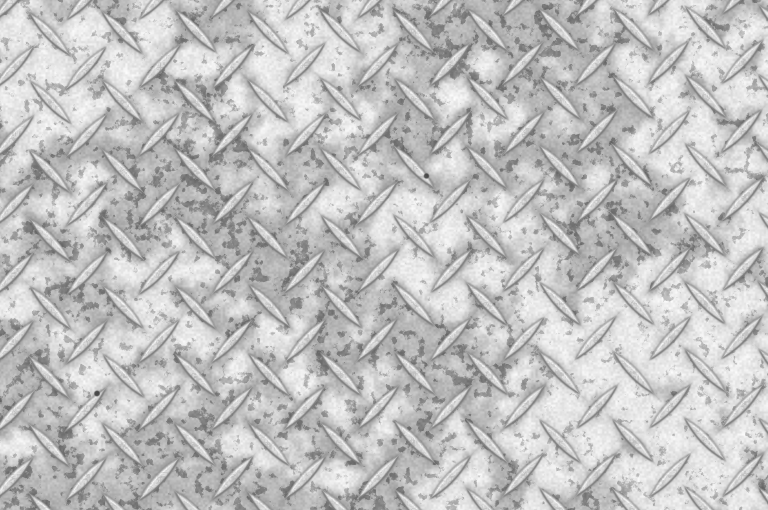
Write a Shadertoy shader that draws this texture.

```glsl
const vec2 CELL = vec2(0.1429, 0.1346);
const vec2 ANCHOR = vec2(0.0977, 0.934);
const vec2 HALF_SIZE = vec2(0.0575, 0.0088);   // half length, half width
const float TILT = 0.008;

const vec3 BARE_METAL = vec3(0.925);
const vec3 GRIME = vec3(0.715);
const vec3 RAISED_FACE = vec3(0.82);
const vec3 RIM_SHADE = vec3(0.47);
const vec3 PIT = vec3(0.22);

float hash(vec2 p) {
    vec3 q = fract(p.xyx * 0.1031);
    q += dot(q, q.yzx + 33.33);
    return fract((q.x + q.y) * q.z);
}

vec2 hash2(vec2 p) {
    return vec2(hash(p), hash(p + 57.3));
}

float valueNoise(vec2 p) {
    vec2 i = floor(p), f = fract(p);
    f = f * f * (3.0 - 2.0 * f);
    return mix(mix(hash(i), hash(i + vec2(1, 0)), f.x),
               mix(hash(i + vec2(0, 1)), hash(i + vec2(1, 1)), f.x), f.y);
}

float fbm(vec2 p) {
    float sum = 0.0, gain = 0.533;
    for (int i = 0; i < 4; i++) {
        sum += gain * valueNoise(p);
        p = mat2(1.6, 1.2, -1.2, 1.6) * p + 17.7;
        gain *= 0.5;
    }
    return sum;
}

// Pointed lens: x runs along it, y across it
float lensDistance(vec2 p, vec2 halfSize) {
    float shift = (halfSize.x * halfSize.x - halfSize.y * halfSize.y) / (2.0 * halfSize.y);
    return length(vec2(p.x, abs(p.y) + shift)) - shift - halfSize.y;
}

// Coordinates along and across the nearest lug of one slant
vec2 lugCoords(vec2 p, float slant, vec2 offset) {
    vec2 grid = (p - ANCHOR) / CELL - offset;
    vec2 id = floor(grid + 0.5);
    vec2 local = (grid - id) * CELL + (hash2(id + 40.0 + slant * 9.0) - 0.5) * 0.004;
    vec2 along = normalize(vec2(1.0, slant * 0.95));
    return vec2(dot(local, along), dot(local, vec2(-slant * along.x, abs(along.y))));
}

// Dirt gathers in patches and around the lugs
float grimeAmount(vec2 p, float halo) {
    float patches = 0.55 * fbm(p * 17.0 + 3.0) + 0.45 * fbm(p * 3.5 + 8.0);
    float bias = 0.07 * (0.72 - p.x) + 0.11 * halo;
    return smoothstep(0.42, 0.63, patches + bias);
}

// Sparse dark round pits
float pitMask(vec2 p, float size, float pixel) {
    vec2 id = floor(p / size);
    vec2 center = (id + 0.2 + 0.6 * hash2(id + 5.0)) * size;
    float radius = mix(0.004, 0.007, hash(id + 91.0));
    float present = step(0.95, hash(id + 23.0));
    return present * (1.0 - smoothstep(-pixel, pixel, length(p - center) - radius));
}

// Face, edge shade and upper glint of one lug
vec3 paintLug(vec3 color, vec2 q, float d, float grain, float pixel) {
    float inside = 1.0 - smoothstep(-pixel, pixel, d);
    float lower = smoothstep(-0.5, 0.5, -q.y / HALF_SIZE.y);
    float wear = fbm(q * 90.0 + grain * 2.0);
    color = mix(color, RAISED_FACE + 0.22 * (wear - 0.5), inside);
    float taper = 1.0 - smoothstep(0.9, 1.1, abs(q.x) / HALF_SIZE.x);
    float rim = exp(-pow(d / 0.0024, 2.0)) * taper;
    float glint = exp(-pow((d + 0.0042) / 0.0018, 2.0)) * inside * (1.0 - lower);
    color = mix(color, RIM_SHADE, rim * mix(0.42, 0.85, lower));
    return color + 0.09 * glint;
}

void mainImage(out vec4 fragColor, in vec2 fragCoord) {
    vec2 p = fragCoord / iResolution.y;
    float pixel = 1.0 / iResolution.y;
    vec2 plate = p - vec2(0.0, TILT * p.x);

    vec2 falling = lugCoords(plate, -1.0, vec2(0.0));
    vec2 rising = lugCoords(plate, 1.0, vec2(0.5));
    float fallingD = lensDistance(falling, HALF_SIZE);
    float risingD = lensDistance(rising, HALF_SIZE);
    float halo = exp(-max(min(fallingD, risingD), 0.0) / 0.011);

    // Flat plate with grime, flecks and soft contact shade
    float grime = grimeAmount(p, halo);
    float grain = valueNoise(p * 230.0) - 0.5;
    float flecks = smoothstep(0.62, 0.78, fbm(p * 75.0 + 31.0) + 0.09 * grime);
    vec3 color = mix(BARE_METAL, GRIME, 0.9 * grime);
    color -= 0.22 * flecks + 0.10 * halo;
    color += 0.09 * grain + 0.08 * (fbm(p * 48.0) - 0.5);

    // Raised lugs
    color = paintLug(color, falling, fallingD, grain, pixel);
    color = paintLug(color, rising, risingD, grain, pixel);

    color = mix(color, PIT, 0.85 * pitMask(p, 0.15, pixel));
    fragColor = vec4(clamp(color, 0.0, 1.0), 1.0);
}
```
